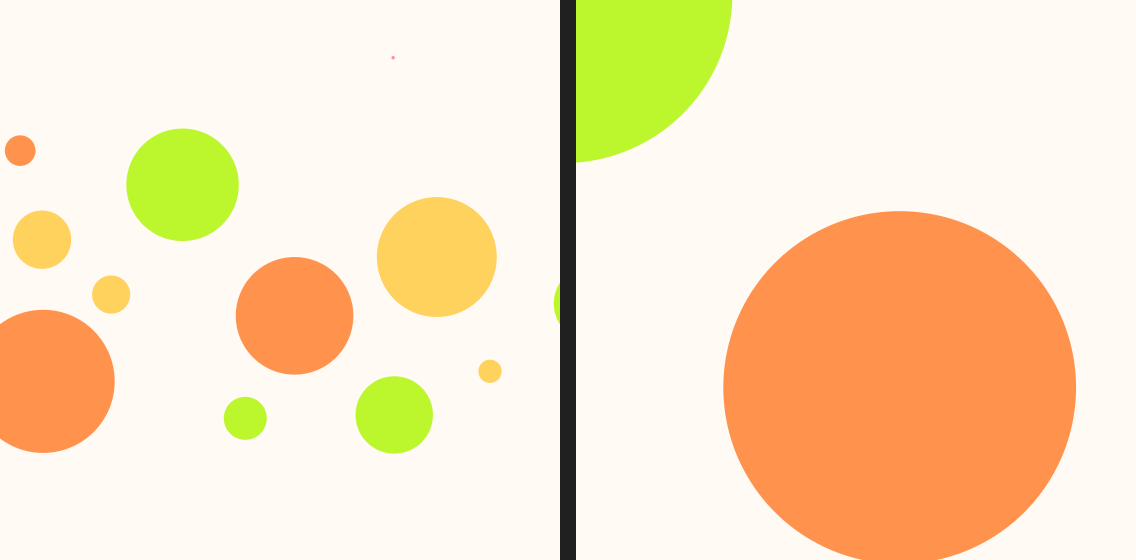
Left, the full canvas; right, a detail of the centre.
This background is drawn by a WebGL 1 fragment shader. Its source:

```glsl
precision highp float;

uniform vec2 u_resolution;

const vec3 PAPER  = vec3(1.0, 0.98, 0.953);
const vec3 ORANGE = vec3(1.0, 0.573, 0.298);
const vec3 LIME   = vec3(0.737, 0.965, 0.176);
const vec3 AMBER  = vec3(1.0, 0.82, 0.365);
const vec3 PINK   = vec3(0.98, 0.56, 0.62);

const int DISCS_PER_ROW = 4;

// Path of each row: start, step and bend along one axis
const vec3 TOP_X = vec3(0.036, 0.208, 0.082);
const vec3 TOP_Y = vec3(0.731, -0.027, -0.034);
const vec3 MID_X = vec3(0.075, 0.0215, 0.102);
const vec3 MID_Y = vec3(0.572, -0.128, 0.03);
const vec3 LOW_X = vec3(0.077, 0.4085, -0.0475);
const vec3 LOW_Y = vec3(0.319, -0.102, 0.036);

// Radii of each row: base radius, growth per disc, alternation
const vec3 TOP_SIZE = vec3(0.039, 1.98, -0.3);
const vec3 MID_SIZE = vec3(0.038, 1.42, 0.37);
const vec3 LOW_SIZE = vec3(0.09, 0.735, 0.42);

// Colour cycle of each row: offset and rate
const vec2 TOP_CYCLE = vec2(0.1, 1.0);
const vec2 MID_CYCLE = vec2(2.05, 0.9);
const vec2 LOW_CYCLE = vec2(0.3, 0.75);

const vec2 SPECK_CENTER = vec2(0.702, 0.897);
const float SPECK_RADIUS = 0.003;

float discCoverage(vec2 p, vec2 center, float radius, float pixel) {
    return clamp(0.5 + (radius - distance(p, center)) / pixel, 0.0, 1.0);
}

vec3 discColor(float cycle) {
    float slot = mod(floor(cycle), 3.0);
    return slot < 0.5 ? ORANGE : (slot < 1.5 ? LIME : AMBER);
}

// Discs strung along a curved path, alternately larger and smaller
vec3 drawRow(vec3 color, vec2 p, float pixel,
             vec3 pathX, vec3 pathY, vec3 size, vec2 cycle) {
    for (int n = 0; n < DISCS_PER_ROW; n++) {
        float i = float(n);
        vec3 powers = vec3(1.0, i, i * i);
        vec2 center = vec2(dot(pathX, powers), dot(pathY, powers));
        float alternate = 1.0 - 2.0 * mod(i, 2.0);
        float radius = size.x * pow(size.y, i) * (1.0 + size.z * alternate);
        vec3 tint = discColor(cycle.x + cycle.y * i);
        color = mix(color, tint, discCoverage(p, center, radius, pixel));
    }
    return color;
}

void main() {
    float pixel = 1.0 / min(u_resolution.x, u_resolution.y);
    vec2 p = gl_FragCoord.xy * pixel;

    vec3 color = PAPER;
    color = drawRow(color, p, pixel, TOP_X, TOP_Y, TOP_SIZE, TOP_CYCLE);
    color = drawRow(color, p, pixel, MID_X, MID_Y, MID_SIZE, MID_CYCLE);
    color = drawRow(color, p, pixel, LOW_X, LOW_Y, LOW_SIZE, LOW_CYCLE);

    // Lone speck above the rows
    color = mix(color, PINK, discCoverage(p, SPECK_CENTER, SPECK_RADIUS, pixel));

    gl_FragColor = vec4(color, 1.0);
}
```
